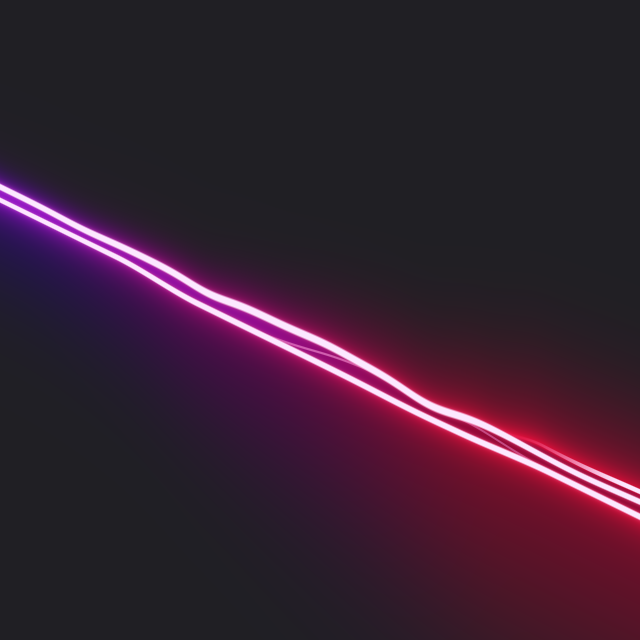
Reproduce this background procedurally as a WebGL 1 fragment shader.

```glsl
precision highp float;
// A pair of glowing neon strands descends across a charcoal field.
// Curves are a shared slope plus soft bends; distance to them drives white
// cores, a tight coloured halo and a wide haze that shifts violet to red.

uniform vec2 u_resolution;

const float SLOPE = -0.49;
const float UPPER_START = 0.708;
const float LOWER_START = 0.6875;
const float UPPER_WIDTH = 0.0055;
const float LOWER_WIDTH = 0.0045;
const float THREAD_WIDTH = 0.0016;
const float HALO_REACH = 0.017;

const vec3 CHARCOAL = vec3(0.125, 0.122, 0.142);
const vec3 CORE = vec3(0.99, 0.91, 1.0);
const vec3 THREAD = vec3(0.95, 0.55, 0.82);
const vec3 HALO_VIOLET = vec3(0.60, 0.07, 0.80);
const vec3 HALO_MAGENTA = vec3(0.73, 0.04, 0.48);
const vec3 HALO_RED = vec3(0.93, 0.05, 0.23);
const vec3 HAZE_NAVY = vec3(0.11, 0.07, 0.30);
const vec3 HAZE_PURPLE = vec3(0.25, 0.05, 0.27);
const vec3 HAZE_WINE = vec3(0.41, 0.06, 0.16);

float bump(float x, float center, float width) {
  float t = (x - center) / width;
  return exp(-t * t);
}

float upperCurve(float x) {
  float bend = 0.0026 * bump(x, 0.13, 0.05) + 0.0070 * bump(x, 0.326, 0.045)
             - 0.0035 * bump(x, 0.51, 0.05) + 0.0120 * bump(x, 0.672, 0.055)
             + 0.0062 * bump(x, 0.90, 0.10);
  return UPPER_START + SLOPE * x - bend;
}

float lowerCurve(float x) {
  float bend = 0.0105 * smoothstep(0.18, 0.31, x)
             - 0.0055 * smoothstep(0.72, 0.86, x)
             + 0.0025 * bump(x, 0.65, 0.08);
  return LOWER_START + SLOPE * x - bend;
}

// Three-stop blend along the strands
vec3 ramp(vec3 a, vec3 b, vec3 c, float x) {
  return mix(mix(a, b, smoothstep(0.0, 0.36, x)), c, smoothstep(0.30, 0.78, x));
}

// Soft-edged line coverage, never sharper than one pixel
float stroke(float dist, float width, float pixel) {
  float soft = max(width * 0.35, pixel * 0.7);
  return 1.0 - smoothstep(width - soft, width + soft, abs(dist));
}

void main() {
  vec2 p = gl_FragCoord.xy / u_resolution;
  float pixel = 1.0 / min(u_resolution.x, u_resolution.y);
  float x = p.x;
  float across = inversesqrt(1.0 + SLOPE * SLOPE);

  float upper = upperCurve(x);
  float lower = lowerCurve(x);
  float branch = upper + 0.016 * smoothstep(0.76, 0.85, x);
  float above = (p.y - branch) * across;
  float below = (lower - p.y) * across;
  float outside = max(0.0, max(above, below));

  // Wide haze, broader underneath and toward the right
  float reach = below > 0.0 ? mix(0.16, 0.38, smoothstep(0.0, 0.9, x))
                            : mix(0.035, 0.17, smoothstep(0.1, 1.0, x));
  float spread = outside / reach;
  float haze = exp(-1.7 * spread * spread) * (below > 0.0 ? 0.95 : 0.75);
  vec3 hazeColor = ramp(HAZE_NAVY, HAZE_PURPLE, HAZE_WINE, x - 0.25 * max(below, 0.0));
  vec3 color = mix(CHARCOAL, hazeColor, haze);

  // Tight halo hugging the strands and filling the gap between them
  vec3 haloColor = ramp(HALO_VIOLET, HALO_MAGENTA, HALO_RED, x);
  float haloReach = HALO_REACH * (above > 0.0 ? mix(0.65, 1.15, x) : 1.1);
  float halo = 0.80 * exp(-outside / haloReach) + 0.14 * exp(-outside / (3.0 * haloReach));
  color = mix(color, haloColor, halo);
  float inside = smoothstep(0.0, 0.008, min(-above, -below));
  vec3 gapColor = ramp(vec3(0.56, 0.08, 0.76), vec3(0.55, 0.05, 0.62),
                       vec3(0.52, 0.02, 0.20), x);
  color = mix(color, gapColor, 0.85 * inside);

  // Thin threads crossing the gap, and one splitting off above
  float riseY = mix(lower, upper, smoothstep(0.36, 0.64, x));
  float riseFade = smoothstep(0.37, 0.44, x) * (1.0 - smoothstep(0.58, 0.63, x));
  float fallY = mix(upper, lower, smoothstep(0.66, 0.90, x));
  float fallFade = smoothstep(0.66, 0.70, x) * (1.0 - smoothstep(0.82, 0.90, x));
  float branchFade = smoothstep(0.78, 0.98, x);
  float threads = 0.65 * riseFade * stroke((p.y - riseY) * across, THREAD_WIDTH, pixel);
  threads += 0.50 * fallFade * stroke((p.y - fallY) * across, THREAD_WIDTH, pixel);
  color = mix(color, THREAD, min(threads, 1.0));
  float branchWidth = mix(THREAD_WIDTH, 0.0036, branchFade);
  float branchLine = stroke((p.y - branch) * across, branchWidth, pixel);
  color = mix(color, mix(THREAD, CORE, branchFade), branchFade * branchLine);

  // White-hot cores with a pink fringe
  float swell = mix(0.78, 1.0, smoothstep(0.0, 0.4, x));
  float upperDist = abs(p.y - upper) * across;
  float lowerDist = abs(p.y - lower) * across;
  float upperWidth = UPPER_WIDTH * swell * mix(1.0, 0.75, smoothstep(0.68, 0.85, x));
  float lowerWidth = LOWER_WIDTH * swell;
  float edge = min(upperDist - upperWidth, lowerDist - lowerWidth);
  color = mix(color, mix(haloColor, THREAD, 0.5), 0.6 * exp(-max(edge, 0.0) / 0.0022));
  float core = max(stroke(upperDist, upperWidth, pixel), stroke(lowerDist, lowerWidth, pixel));
  color = mix(color, CORE, core);

  gl_FragColor = vec4(color, 1.0);
}
```
